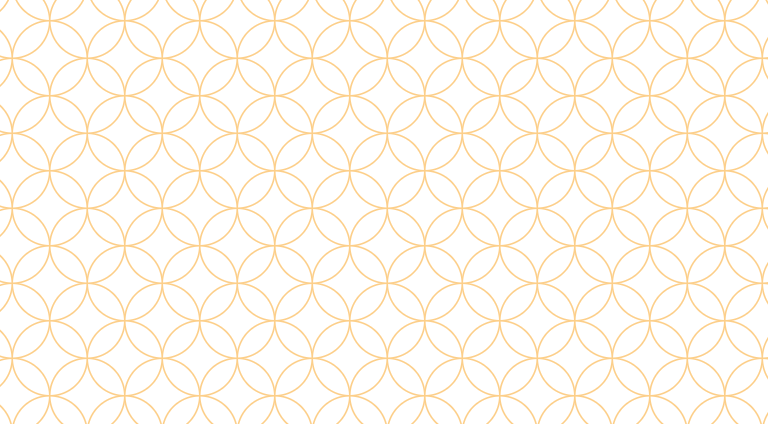
Give the GLSL for this pattern, as a Shadertoy shader.

```glsl
// Interlaced rings: thin apricot circles on white, forming diagonal petals.
// Two square grids of touching circles, offset by half a cell both ways,
// are drawn as distance-field outlines with analytic edge smoothing.

// Lengths are fractions of the canvas height
#define PERIOD       0.1769
#define LINE_WIDTH   0.0038
#define NODE_OFFSET  vec2(0.0077, 0.0088)
#define LINE_COLOR   vec3(0.99, 0.81, 0.54)
#define PAPER_COLOR  vec3(1.0)

// Distance to the nearest outline in a grid of touching circles
float ringGridDistance(vec2 p) {
    vec2 cell = (fract(p / PERIOD) - 0.5) * PERIOD;
    return abs(length(cell) - 0.5 * PERIOD);
}

// Share of a pixel covered by a line at the given distance
float lineCoverage(float dist, float pixel) {
    float outer = clamp(0.5 + (0.5 * LINE_WIDTH - dist) / pixel, 0.0, 1.0);
    return outer * min(1.0, LINE_WIDTH / pixel);
}

void mainImage(out vec4 fragColor, in vec2 fragCoord) {
    float pixel = 1.0 / iResolution.y;

    // Origin at a node, where circles of both grids meet
    vec2 p = (fragCoord - 0.5 * iResolution.xy) * pixel - NODE_OFFSET;

    // Each grid has its circles touching at the node along one axis
    float ringsA = lineCoverage(ringGridDistance(p + vec2(0.0, 0.5 * PERIOD)), pixel);
    float ringsB = lineCoverage(ringGridDistance(p + vec2(0.5 * PERIOD, 0.0)), pixel);

    // Union of both grids over the paper
    float ink = 1.0 - (1.0 - ringsA) * (1.0 - ringsB);
    fragColor = vec4(mix(PAPER_COLOR, LINE_COLOR, ink), 1.0);
}
```
